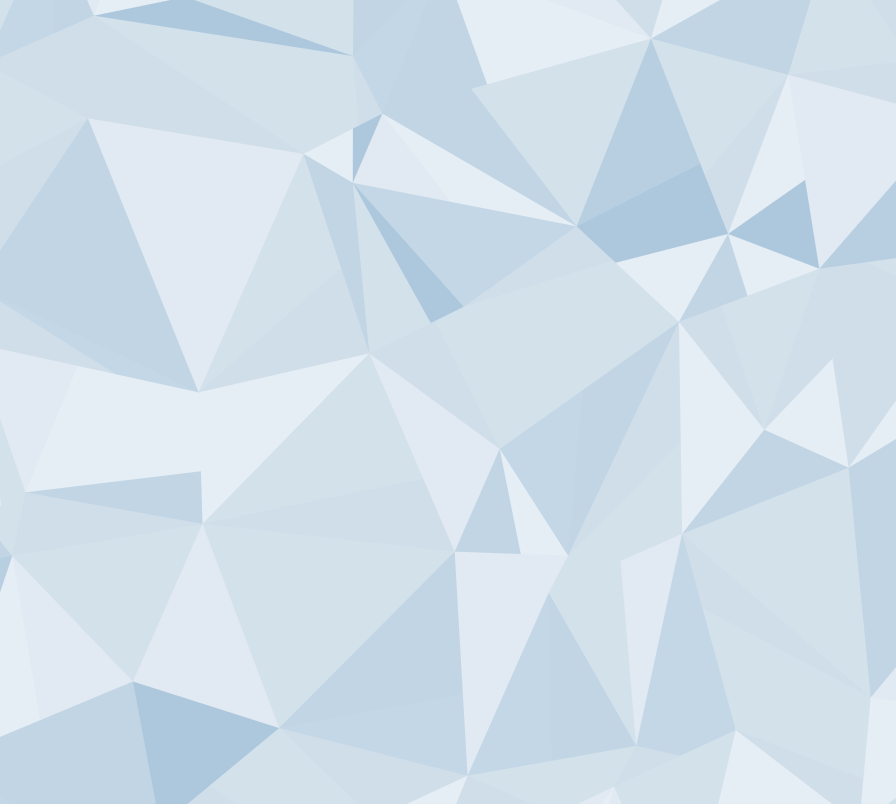
This background is drawn by a Shadertoy shader. Its source:

```glsl
#define ROWS 5.4
#define JITTER 0.42
#define GRID_ANGLE 0.42
#define GRID_OFFSET vec2(7.3, 3.6)
#define SPLIT_CHANCE 0.45
#define PALE_SHARE 0.33
#define LIGHT_SHARE 0.68
#define MID_SHARE 0.90
#define TONE_SCATTER 0.4

// Two close tints for each of four tones, pale to deep
const vec3 TINTS[8] = vec3[8](
    vec3(0.898, 0.929, 0.961), vec3(0.882, 0.914, 0.949),
    vec3(0.827, 0.882, 0.922), vec3(0.816, 0.871, 0.918),
    vec3(0.769, 0.843, 0.902), vec3(0.757, 0.835, 0.894),
    vec3(0.722, 0.812, 0.886), vec3(0.678, 0.784, 0.867));

vec3 hash3(vec3 p) {
    p = fract(p * vec3(0.1031, 0.1030, 0.0973));
    p += dot(p, p.yxz + 33.33);
    return fract((p.xxy + p.yxx) * p.zyx);
}

float cross2(vec2 a, vec2 b) {
    return a.x * b.y - a.y * b.x;
}

// Signed distance to a line, positive on its left
float sideDistance(vec2 p, vec2 a, vec2 b) {
    return cross2(b - a, p - a) / max(length(b - a), 1e-4);
}

vec2 meshPoint(vec2 node) {
    return node + JITTER * (2.0 * hash3(vec3(node, 5.0)).xy - 1.0);
}

vec3 toneColor(float tone, int tint) {
    int group = int(step(PALE_SHARE, tone) + step(LIGHT_SHARE, tone) + step(MID_SHARE, tone));
    return TINTS[2 * group + tint];
}

// Facet colour, with some facets cut in two from their first corner
vec3 facetColor(vec2 p, vec2 a, vec2 b, vec2 c, vec2 cell, float part, float pixel) {
    vec3 pick = hash3(vec3(cell, 11.0 + part));
    vec3 cut = hash3(vec3(cell, 23.0 + part));
    float tone = fract(dot(cell, vec2(0.7549, 0.5698)) + 0.38 * part + TONE_SCATTER * pick.x);
    int tint = int(step(0.5, pick.y));
    vec3 color = toneColor(tone, tint);
    if (cut.x < SPLIT_CHANCE) {
        vec2 foot = mix(b, c, mix(0.3, 0.7, cut.y));
        float otherTone = fract(tone + 0.28 * step(0.5, cut.z));
        float side = clamp(0.5 + sideDistance(p, a, foot) / pixel, 0.0, 1.0);
        color = mix(color, toneColor(otherTone, 1 - tint), side);
    }
    return color;
}

// Adds one antialiased facet: colour in rgb, coverage in a
void addFacet(inout vec4 sum, vec2 p, vec2 a, vec2 b, vec2 c, vec2 cell, float part, float pixel) {
    float inside = min(sideDistance(p, a, b), min(sideDistance(p, b, c), sideDistance(p, c, a)));
    float cover = clamp(0.5 + inside / pixel, 0.0, 1.0);
    if (cover > 0.0) {
        sum += cover * vec4(facetColor(p, a, b, c, cell, part, pixel), 1.0);
    }
}

void mainImage(out vec4 fragColor, in vec2 fragCoord) {
    float pixel = ROWS / iResolution.y;
    float co = cos(GRID_ANGLE), si = sin(GRID_ANGLE);
    vec2 p = mat2(co, si, -si, co) * (fragCoord * pixel) + GRID_OFFSET;
    vec2 home = floor(p);
    vec4 sum = vec4(0.0);

    for (int y = -1; y <= 1; y++) {
        for (int x = -1; x <= 1; x++) {
            vec2 cell = home + vec2(x, y);
            vec2 a = meshPoint(cell);
            vec2 b = meshPoint(cell + vec2(1.0, 0.0));
            vec2 c = meshPoint(cell + vec2(1.0, 1.0));
            vec2 d = meshPoint(cell + vec2(0.0, 1.0));

            // Delaunay diagonal: sign of sin(angle b + angle d)
            float angleSum = cross2(c - b, a - b) * dot(a - d, c - d)
                           + dot(c - b, a - b) * cross2(a - d, c - d);
            if (angleSum < 0.0) {
                addFacet(sum, p, a, b, d, cell, 0.0, pixel);
                addFacet(sum, p, c, d, b, cell, 1.0, pixel);
            } else {
                addFacet(sum, p, b, c, a, cell, 0.0, pixel);
                addFacet(sum, p, d, a, c, cell, 1.0, pixel);
            }
        }
    }
    fragColor = vec4(sum.rgb / max(sum.a, 1e-4), 1.0);
}
```
